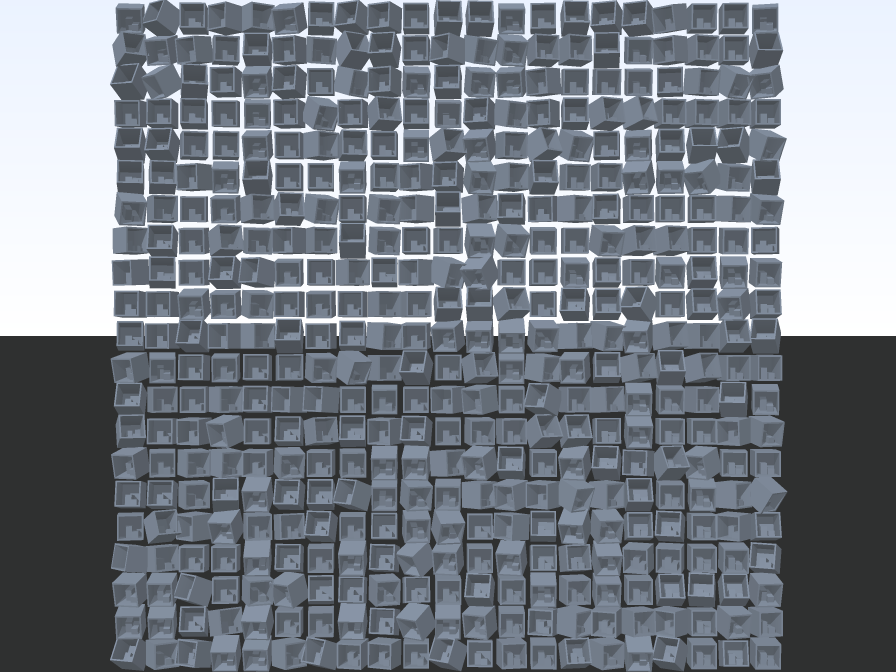
Reproduce this pattern procedurally as a WebGL 2 fragment shader.

```glsl
#version 300 es
precision highp float;
// A 21 by 21 wall of small open boxes, each turned at random, before a pale sky and dark ground.

uniform vec2 u_resolution;
out vec4 fragColor;

// Parts of one box: back, left, right, floor, roof, tall block, low block
const vec3 CENTER[7] = vec3[7](
  vec3(0, 0, -.375), vec3(-.375, 0, 0), vec3(.375, 0, 0), vec3(0, -.375, 0),
  vec3(0, .375, 0), vec3(-.06, -.18, -.15), vec3(.14, -.26, -.08));
const vec3 HALF_SIZE[7] = vec3[7](
  vec3(.4, .4, .025), vec3(.025, .4, .4), vec3(.025, .4, .4), vec3(.4, .025, .4),
  vec3(.4, .025, .4), vec3(.1, .18, .2), vec3(.1, .1, .26));

vec2 hash22(vec2 p) {
  vec3 q = fract(p.xyx * vec3(.1031, .1030, .0973));
  q += dot(q, q.yzx + 33.33);
  return fract((q.xx + q.yz) * q.zy);
}

// Turn about the vertical axis, then tilt about the horizontal one
mat3 turn(float yaw, float tilt) {
  float cy = cos(yaw), sy = sin(yaw), ct = cos(tilt), st = sin(tilt);
  return mat3(cy, 0, -sy, 0, 1, 0, sy, 0, cy) * mat3(1, 0, 0, 0, ct, st, 0, -st, ct);
}

// Distance to a solid box, or -1 on a miss
float hitBox(vec3 origin, vec3 dir, vec3 halfSize, out vec3 normal) {
  vec3 inv = 1.0 / dir;
  vec3 enter = -inv * origin - abs(inv) * halfSize;
  vec3 leave = -inv * origin + abs(inv) * halfSize;
  float near = max(enter.x, max(enter.y, enter.z));
  float far = min(leave.x, min(leave.y, leave.z));
  normal = -sign(dir) * step(enter.yzx, enter) * step(enter.zxy, enter);
  return near < far && near > 0.0 ? near : -1.0;
}

float shadow(vec3 origin, vec3 dir) {
  vec3 unused;
  for (int k = 0; k < 7; k++)
    if (hitBox(origin - CENTER[k], dir, HALF_SIZE[k], unused) > 0.0) return 0.15;
  return 1.0;
}

vec3 background(float y) {
  vec3 sky = mix(vec3(1.0), vec3(.92, .95, 1.0), clamp(y / 10.6, 0.0, 1.0));
  return y < 0.0 ? vec3(.185, .188, .19) : sky;
}

// p is measured in grid steps from the middle of the canvas
vec3 render(vec2 p) {
  vec3 color = background(p.y);
  vec3 ray = normalize(vec3(p, -42.0));
  vec3 light = normalize(vec3(-.3, .5, .8));
  float nearest = 1e5;

  // Boxes may lean over their cell, so look at the neighbours too
  for (int j = -1; j <= 1; j++)
  for (int i = -1; i <= 1; i++) {
    vec2 cell = floor(p + 0.5) + vec2(i, j);
    if (max(abs(cell.x), abs(cell.y)) > 10.5) continue;
    vec3 start = vec3(p - cell, 0.0) - 3.0 * ray;
    if (length(cross(start, ray)) > 0.72) continue;

    // Squared spread: most boxes turn little, a few a lot
    vec2 spin = hash22(cell + 57.0) * 2.0 - 1.0;
    spin *= abs(spin) * vec2(.8, .65);
    mat3 pose = turn(spin.x, spin.y);
    vec3 origin = start * pose, dir = ray * pose;

    float closest = nearest;
    vec3 normal = vec3(0), n;
    for (int k = 0; k < 7; k++) {
      float t = hitBox(origin - CENTER[k], dir, HALF_SIZE[k], n);
      if (t > 0.0 && t < closest) { closest = t; normal = n; }
    }
    if (closest < nearest) {
      nearest = closest;
      vec3 hit = origin + dir * closest;
      vec3 facing = pose * normal;
      float sun = max(dot(facing, light), 0.0);
      if (sun > 0.0) sun *= shadow(hit + normal * 0.002, light * pose);
      // Sky light from above, fading towards the inner corners
      float inside = step(max(abs(hit.x), abs(hit.y)), 0.352);
      float depth = inside * smoothstep(.4, -.4, hit.z);
      float tone = 0.17 + 0.15 * (1.0 + facing.y) + 0.6 * sun - 0.06 * depth;
      color = mix(vec3(.245, .26, .275), vec3(.54, .59, .66), clamp(tone, 0.0, 1.0));
    }
  }
  return color;
}

void main() {
  // Nine samples per pixel smooth the edges
  vec3 sum = vec3(0);
  for (int s = 0; s < 9; s++) {
    vec2 offset = (vec2(s % 3, s / 3) - 1.0) / 3.0;
    vec2 p = (gl_FragCoord.xy + offset - 0.5 * u_resolution) / u_resolution.y;
    sum += render(p * 21.18 + 1e-4);
  }
  fragColor = vec4(sum / 9.0, 1.0);
}
```
